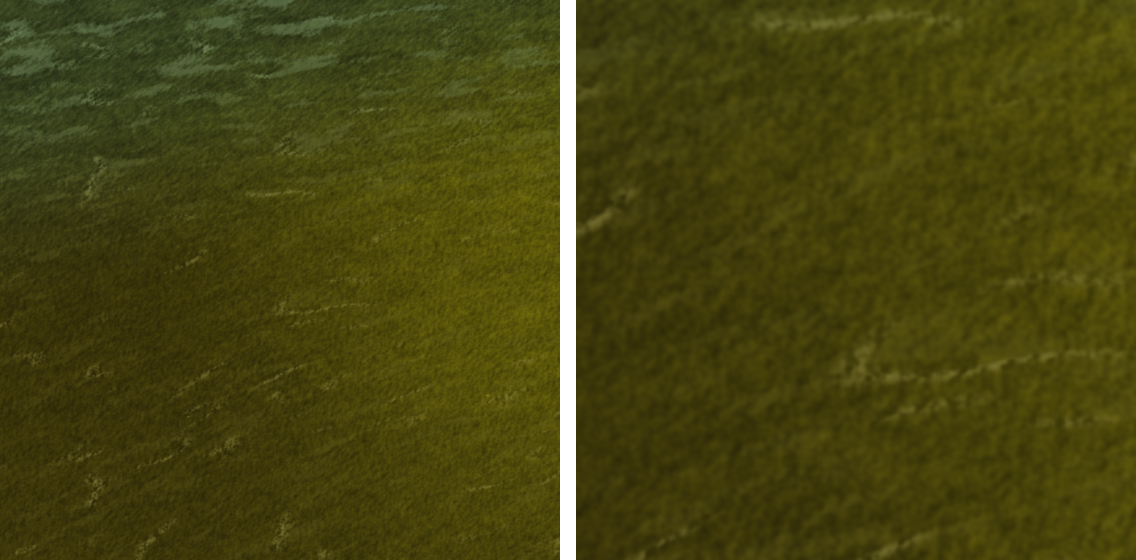
Left: the whole. Right: its middle third, enlarged.
Write a WebGL 2 fragment shader that draws this texture.

```glsl
#version 300 es
precision highp float;
// Shallow olive water seen at a slant: a smooth colour field, sheared so that
// wave lines bend with distance, carries streaks of stretched gradient noise.
// Fine slanted grain breaks up the streaks; sparse thin crests catch the light.

uniform vec2 u_resolution;
out vec4 fragColor;

vec2 hashGradient(vec2 cell) {
    uvec2 k = uvec2(ivec2(cell) + 4096);
    uint h = k.x * 1597334677u ^ k.y * 3812015801u;
    h = (h ^ (h >> 15u)) * 2246822519u;
    h ^= h >> 13u;
    float angle = float(h & 65535u) / 65536.0 * 6.28318;
    return vec2(cos(angle), sin(angle));
}

// Gradient noise, roughly -0.7 to 0.7
float gradientNoise(vec2 p) {
    vec2 i = floor(p), f = p - i;
    vec2 w = f * f * f * (f * (f * 6.0 - 15.0) + 10.0);
    float a = dot(hashGradient(i), f);
    float b = dot(hashGradient(i + vec2(1, 0)), f - vec2(1, 0));
    float c = dot(hashGradient(i + vec2(0, 1)), f - vec2(0, 1));
    float d = dot(hashGradient(i + vec2(1, 1)), f - vec2(1, 1));
    return mix(mix(a, b, w.x), mix(c, d, w.x), w.y);
}

float fractalNoise(vec2 p, int octaves) {
    float sum = 0.0, gain = 1.0;
    for (int i = 0; i < octaves; i++) {
        sum += gain * gradientNoise(p);
        p = p * 2.03 + 17.3;
        gain *= 0.55;
    }
    return sum;
}

vec2 rotate(vec2 p, float angle) {
    float c = cos(angle), s = sin(angle);
    return vec2(c * p.x + s * p.y, c * p.y - s * p.x);
}

// Wave lines climb to the right, steeper near the viewer
vec2 waveCoords(vec2 p) {
    float slope = mix(0.55, 0.14, smoothstep(0.0, 1.0, p.y));
    vec2 warp = vec2(gradientNoise(p * 9.0), gradientNoise(p * 13.0 + 40.0));
    return vec2(p.x, p.y - slope * p.x) + warp * vec2(0.02, 0.010);
}

// Thin line along the zero level of stretched noise
float crestLine(vec2 p, float width) {
    return 1.0 - smoothstep(0.0, width, abs(gradientNoise(p)));
}

// Slanted and upright grain, fine enough to look like rough water
float surfaceGrain(vec2 p, float far) {
    float slanted = gradientNoise(rotate(p, 0.62) * vec2(62.0, 165.0));
    float upright = gradientNoise(rotate(p, -0.25) * vec2(150.0, 75.0) + 90.0);
    float speckle = gradientNoise(p * 215.0 + 31.0);
    return mix(upright, slanted, 0.45 + 0.3 * far) + 0.4 * speckle;
}

vec3 waterColour(vec2 p, float far) {
    const vec3 deep = vec3(0.232, 0.208, 0.036);
    const vec3 sunlit = vec3(0.352, 0.335, 0.034);
    const vec3 green = vec3(0.262, 0.292, 0.085);
    const vec3 teal = vec3(0.195, 0.245, 0.135);
    float drift = 0.12 * fractalNoise(p * 3.0 + 5.0, 3);
    float glow = smoothstep(0.25, 1.15, p.x + 0.25 * p.y + drift);
    glow *= 1.0 - 0.5 * smoothstep(0.4, 0.0, p.y);
    vec3 colour = mix(deep, sunlit, glow);
    vec2 shade = (p - vec2(0.3, 0.48)) / vec2(0.4, 0.22);
    colour *= 1.0 - 0.08 * exp(-dot(shade, shade));
    colour = mix(colour, green, 0.8 * far);
    float corner = smoothstep(0.75, 1.25, p.y + 0.35 * (1.0 - p.x));
    return mix(colour, teal, 0.75 * corner);
}

void main() {
    vec2 p = gl_FragCoord.xy / u_resolution;
    vec2 wave = waveCoords(p);
    float far = smoothstep(0.5, 1.02, p.y + 0.14 * (0.5 - p.x));
    float grain = surfaceGrain(p, far);
    float patches = fractalNoise(p * 5.0 + 60.0, 2);

    // Body colour with broad swell and fine grain
    float swell = fractalNoise(wave * vec2(7.0, 26.0), 3);
    float mottle = fractalNoise(p * 24.0 + 11.0, 2);
    vec3 colour = waterColour(p, far);
    colour *= 1.0 + 0.38 * grain + (0.10 + 0.16 * far) * swell + 0.09 * mottle;

    // Sky reflected on ripples, strongest far away
    float ripple = gradientNoise(wave * vec2(8.0, 36.0) + 23.0)
                 + 0.6 * gradientNoise(wave * vec2(19.0, 70.0) + 70.0);
    float sheen = smoothstep(0.02, 0.62, ripple + 0.3 * patches + 0.35 * grain);
    vec3 sky = mix(vec3(0.40, 0.38, 0.13), vec3(0.40, 0.49, 0.33), far);
    colour = mix(colour, sky, sheen * mix(0.20, 0.62, far));

    // Sparse thin crests, broken up by grain
    float crest = crestLine(wave * vec2(6.0, 19.0) + 7.0, 0.13);
    float gate = gradientNoise(wave * vec2(9.0, 20.0) + 130.0) + 0.5 * patches;
    crest *= smoothstep(0.08, 0.42, gate) * smoothstep(-0.35, 0.4, grain);
    vec3 foam = mix(vec3(0.52, 0.49, 0.24), vec3(0.46, 0.55, 0.38), far);
    colour = mix(colour, foam, 0.6 * crest);

    // Rare yellow glints near the viewer
    float glint = smoothstep(0.52, 0.66, gradientNoise(p * vec2(58.0, 80.0) + 200.0));
    glint *= smoothstep(0.2, 0.45, patches) * (1.0 - far);
    colour = mix(colour, vec3(0.58, 0.52, 0.16), 0.6 * glint);

    fragColor = vec4(clamp(colour, 0.0, 1.0), 1.0);
}
```
